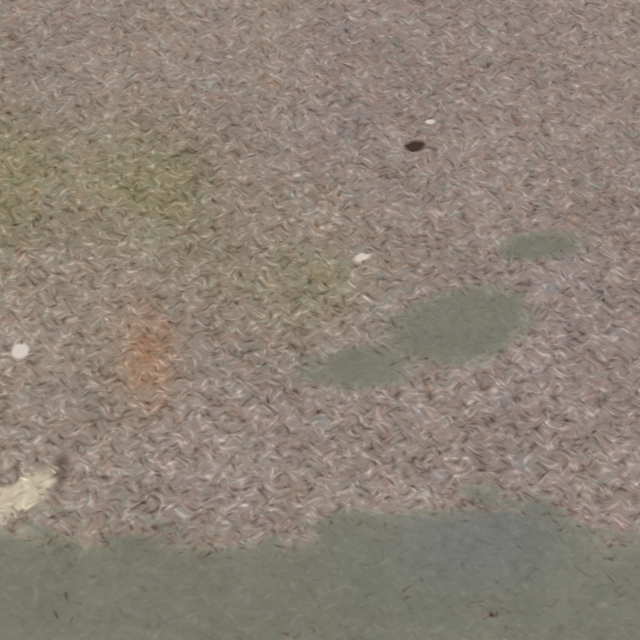
Reproduce this texture procedurally as a WebGL 1 fragment shader.

```glsl
precision highp float;
uniform vec2 u_resolution;

const vec3 DRY_GRASS = vec3(0.578, 0.525, 0.472);
const vec3 MAUVE_GRASS = vec3(0.568, 0.510, 0.490);
const vec3 MOSS = vec3(0.535, 0.510, 0.385);
const vec3 RUST = vec3(0.640, 0.480, 0.370);
const vec3 MUD = vec3(0.462, 0.466, 0.415);
const vec3 BLUE_MUD = vec3(0.465, 0.472, 0.462);
const vec3 PALE_STONE = vec3(0.83, 0.79, 0.74);
const vec3 DARK_LEAF = vec3(0.27, 0.21, 0.19);

float hash(vec2 cell, float seed) {
  return fract(sin(dot(cell, vec2(127.1, 311.7)) + seed * 74.7) * 43758.55);
}

vec2 rotate(vec2 v, float angle) {
  float c = cos(angle), s = sin(angle);
  return vec2(c * v.x + s * v.y, c * v.y - s * v.x);
}

// Cellular noise of short soft strands, light and dark around zero
float strands(vec2 q, float seed) {
  vec2 base = floor(q);
  float sum = 0.0;
  for (int j = -1; j <= 1; j++) {
    for (int i = -1; i <= 1; i++) {
      vec2 cell = base + vec2(float(i), float(j));
      vec2 center = cell + vec2(hash(cell, seed), hash(cell, seed + 1.0));
      float angle = (hash(cell, seed + 2.0) - 0.6) * 2.4;
      vec2 d = rotate(q - center, angle);
      d.y += 0.5 * (hash(cell, seed + 3.0) - 0.5) * d.x * d.x;
      float tone = hash(cell, seed + 4.0) * 2.0 - 1.0;
      sum += tone * exp(-3.2 * d.x * d.x - 19.0 * d.y * d.y);
    }
  }
  return sum;
}

// Layered sines, roughly -1 to 1
float clouds(vec2 p) {
  float sum = 0.0, weight = 0.5;
  for (int i = 0; i < 5; i++) {
    p = rotate(p, 1.1) + 0.6 * sin(p.yx * 1.3 + float(i));
    sum += weight * sin(p.x + 1.7) * cos(p.y);
    p *= 1.8;
    weight *= 0.68;
  }
  return sum;
}

// One at the center of a tilted ellipse, zero on its rim
float blob(vec2 p, vec2 center, vec2 radius, float tilt) {
  return 1.0 - length(rotate(p - center, tilt) / radius);
}

float stain(vec2 p, vec2 center, vec2 radius) {
  vec2 d = (p - center) / radius;
  return exp(-dot(d, d));
}

float wetness(vec2 p, float grain) {
  float shore = 0.165 + 0.05 * stain(p, vec2(0.72, 0.2), vec2(0.12, 0.3));
  float ragged = 0.065 * clouds(p * vec2(15.0, 22.0)) + 0.022 * grain;
  float wet = min(shore - p.y, 0.055) + ragged;
  float pools = max(blob(p, vec2(0.725, 0.488), vec2(0.115, 0.052), 0.25),
                    blob(p, vec2(0.565, 0.428), vec2(0.085, 0.036), 0.1) - 0.1);
  pools = max(pools, blob(p, vec2(0.84, 0.615), vec2(0.07, 0.03), 0.1) - 0.35);
  wet = max(wet, 0.09 * pools + 0.4 * ragged);
  return smoothstep(-0.03, 0.035, wet);
}

vec3 groundTint(vec2 p) {
  float drift = clouds(p * 9.0 + 4.0);
  vec3 color = mix(DRY_GRASS, MAUVE_GRASS,
                   clamp(0.15 + 0.75 * p.x + 0.5 * drift, 0.0, 1.0));
  float moss = stain(p, vec2(0.22, 0.70), vec2(0.13, 0.12))
             + stain(p, vec2(0.46, 0.57), vec2(0.12, 0.10))
             + stain(p, vec2(0.0, 0.70), vec2(0.08, 0.13));
  color = mix(color, MOSS, clamp(moss * (0.55 + 0.6 * drift), 0.0, 0.75));
  color = mix(color, RUST, 0.6 * stain(p, vec2(0.23, 0.44), vec2(0.045, 0.075)));
  return color + 0.025 * clouds(p * 16.0 + 9.0);
}

vec3 addObject(vec3 color, vec3 tone, float shape, float softness) {
  return mix(color, tone, smoothstep(-softness, softness, shape));
}

void main() {
  vec2 p = gl_FragCoord.xy / u_resolution;

  // Grass grows finer toward the far upper edge
  vec2 q = vec2((p.x - 0.5) * (64.0 + 30.0 * p.y), 72.0 * p.y + 24.0 * p.y * p.y);
  q += 0.25 * sin(q.yx * 1.7 + 2.0 * sin(q * 0.6));
  float grain = strands(q, 1.0) + 0.85 * strands(q * 1.37 + 17.0, 9.0);
  float fine = strands(q * 2.1 + 41.0, 23.0);
  float contrast = mix(0.155, 0.105, p.y);

  vec3 grass = groundTint(p) + contrast * (grain + 0.4 * fine);
  grass += 0.022 * strands(q * 0.6 + 63.0, 37.0) * vec3(1.0, -0.4, -0.9);

  // Smooth wet ground with faint grit and a cool patch
  vec3 mud = mix(MUD, BLUE_MUD, stain(p, vec2(0.74, 0.16), vec2(0.14, 0.09)));
  mud += 0.018 * clouds(p * 20.0) + 0.022 * grain + 0.012 * fine;
  float wet = wetness(p, grain);
  float fringe = 4.0 * wet * (1.0 - wet);
  grass = mix(grass, grass * vec3(0.95, 1.0, 0.95), fringe);
  vec3 color = mix(grass, mud, wet * 0.94);

  // Scattered stones, leaf and pale log
  float rough = 0.25 * grain;
  color = addObject(color, PALE_STONE, blob(p, vec2(0.032, 0.452), vec2(0.014, 0.012), 0.4) + 0.3 * rough, 0.25);
  color = addObject(color, PALE_STONE, blob(p, vec2(0.565, 0.598), vec2(0.013, 0.006), 0.3) + rough, 0.4);
  color = addObject(color, PALE_STONE, blob(p, vec2(0.672, 0.810), vec2(0.008, 0.004), 0.0) + rough, 0.5);
  color = addObject(color, DARK_LEAF, blob(p, vec2(0.649, 0.772), vec2(0.015, 0.008), 0.1) + rough, 0.35);
  color = addObject(color, DARK_LEAF + 0.1, blob(p, vec2(0.092, 0.262), vec2(0.012, 0.026), -0.3) + rough, 0.6);
  vec3 log = PALE_STONE * vec3(0.92, 0.9, 0.84) + 0.1 * grain;
  color = addObject(color, log, blob(p, vec2(0.025, 0.222), vec2(0.075, 0.022), 0.55) + rough, 0.35);

  gl_FragColor = vec4(clamp(color, 0.0, 1.0), 1.0);
}
```
